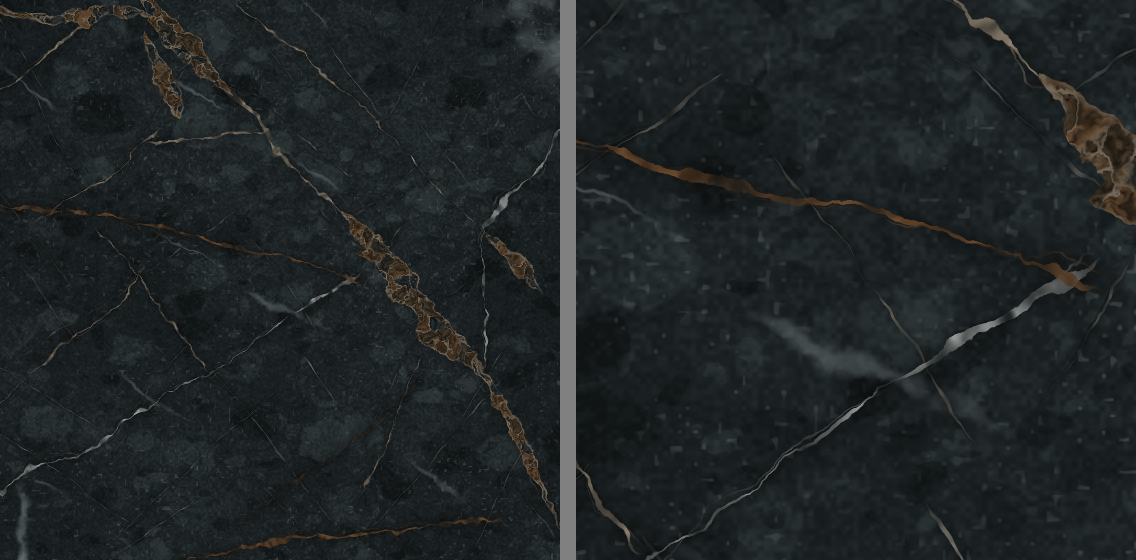
Left: the whole. Right: its middle third, enlarged.
A WebGL 1 fragment shader for this texture:

```glsl
precision highp float;
uniform vec2 u_resolution;

const vec3 STONE = vec3(.107, .130, .138), DEEP = vec3(.066, .083, .087),
  SLATE = vec3(.168, .200, .206), MIST = vec3(.38, .42, .43), QUARTZ = vec3(.50, .52, .51),
  TAN = vec3(.47, .43, .37), RUST = vec3(.36, .25, .155), UMBER = vec3(.17, .145, .11);
const float WARP = .055, JITTER = .014, GRAIN = .9, FRAGMENT_SCALE = 44.;
const int HAIRLINES = 32, SMEARS = 14;

vec3 color, filling;
vec2 place;

float hash(vec2 p) {
  vec3 q = fract(p.xyx * .1031);
  q += dot(q, q.yzx + 33.33);
  return fract((q.x + q.y) * q.z);
}
float noise(vec2 p) {
  vec2 i = floor(p), f = fract(p);
  f = f * f * (3. - 2. * f);
  return mix(mix(hash(i), hash(i + vec2(1, 0)), f.x),
             mix(hash(i + vec2(0, 1)), hash(i + 1.), f.x), f.y);
}
float fbm(vec2 p) {
  float sum = 0., gain = .5;
  for (int i = 0; i < 5; i++) {
    sum += gain * noise(p);
    p = mat2(1.6, 1.2, -1.2, 1.6) * p + 7.3;
    gain *= .5;
  }
  return sum;
}
vec2 warp(vec2 p) { return vec2(fbm(p), fbm(p + 31.7)) - .5; }
vec2 neighbor(vec2 p, int k) { return floor(p) + vec2(mod(float(k), 3.), k / 3) - 1.; }
vec2 toSeed(vec2 p, vec2 cell) { return p - cell - vec2(hash(cell), hash(cell + 71.)); }

// Signed tone of scattered light and dark flakes
float flakes(vec2 p) {
  float tone = 0.;
  for (int k = 0; k < 9; k++) {
    vec2 cell = neighbor(p, k);
    float radius = mix(.1, .55, hash(cell + 13.));
    float d = length(toSeed(p, cell) * vec2(1, 1.4));
    tone += (1. - smoothstep(radius - .06, radius + .03, d)) * (hash(cell + 29.) * 2. - 1.);
  }
  return tone;
}

// Crushed rock: dark to rusty fragments in pale cement
vec3 breccia(vec2 p) {
  float nearest = 8., second = 8., id = 0.;
  for (int k = 0; k < 9; k++) {
    vec2 cell = neighbor(p, k);
    float d = length(toSeed(p, cell));
    second = min(second, max(d, nearest));
    if (d < nearest) { nearest = d; id = hash(cell + 5.); }
  }
  vec3 fragment = mix(mix(STONE, UMBER, smoothstep(.1, .5, id)), RUST, .6 * id * id);
  float cement = 1. - smoothstep(.01, .17, second - nearest);
  return mix(fragment * (.5 + noise(p * 6.)), TAN, cement * (.1 + noise(p * 2.)));
}

// Signed distance from the axis, position along it, and fade at its ends
vec3 frame(vec4 ends, float fade) {
  vec2 axis = ends.zw - ends.xy, q = place - ends.xy;
  float len = length(axis);
  axis /= len;
  float s = dot(q, axis);
  return vec3(q.y * axis.x - q.x * axis.y, s,
              smoothstep(0., fade, s) * smoothstep(0., fade, len - s));
}
float ink(float inside) { return clamp(.5 + inside * min(u_resolution.x, u_resolution.y), 0., 1.); }

// Broken main strand with a thinner one braided around it
void vein(vec4 ends, float width, vec3 tint) {
  vec3 f = frame(ends, .035);
  float seed = ends.x * 57. + ends.w * 91., swell = noise(vec2(f.y * 40., seed));
  float w = width * f.z * (.15 + 1.7 * swell * swell);
  float braid = f.x + width * 9. * (noise(vec2(f.y * 24., seed + 9.)) - .5);
  color *= 1. - .35 * f.z * exp(-abs(f.x) / (width * 3.));
  float cover = max(ink(w - abs(f.x)), .6 * ink(width * .2 - abs(braid)) * noise(place * 30.));
  tint *= .6 + .6 * noise(place * 160.);
  color = mix(color, tint, cover * f.z * smoothstep(-.2, .7, noise(place * 75.)));
}
void lens(vec4 ends, float width) {
  vec3 f = frame(ends, .5 * length(ends.zw - ends.xy));
  float inside = width * sqrt(f.z) * (.1 + 1.6 * fbm(place * 32.)) - abs(f.x);
  float rim = 1. - smoothstep(0., .003, abs(inside - .001));
  color = mix(color, mix(filling, TAN, rim * noise(place * 60.)), ink(inside) * step(.001, f.z));
}
void smear(vec4 ends, float width, float strength) {
  vec3 f = frame(ends, .06);
  float cover = 1. - smoothstep(.1, 1., abs(f.x) / (width * (.3 + noise(place * 35.))));
  color = mix(color, MIST, cover * f.z * strength * smoothstep(.3, .65, fbm(place * 18.)));
}
// Evenly spread line through the canvas at an angle
vec4 scatter(float k, float angle, float reach) {
  vec2 center = fract(k * vec2(.755, .57) + .21), arm = reach * vec2(cos(angle), sin(angle));
  return vec4(center - arm, center + arm);
}

void main() {
  vec2 p = gl_FragCoord.xy / min(u_resolution.x, u_resolution.y);
  vec2 rough = JITTER * warp(p * 48.), torn = p + .05 * warp(p * 17. + 45.) + rough;
  vec2 bent = p + WARP * warp(p * 6.) + rough;
  // Mottled ground
  float tone = 1.2 * (fbm(p * 4. + 9.) - .52) + .85 * flakes(torn * 11.) + .7 * flakes(torn * 25. + 40.)
    + .5 * flakes(torn * 60. + 80.) + GRAIN * (noise(p * 300.) - .5);
  color = mix(STONE, tone < 0. ? DEEP : SLATE, min(abs(tone), 1.1));
  color += .13 * smoothstep(.82, .95, noise(p * 210.)) * noise(p * 12.);
  // Cloudy smears, then hairlines in two crossing families
  place = bent;
  for (int i = 0; i < SMEARS; i++) {
    float k = float(i) + .4, r = hash(vec2(k, 8));
    smear(scatter(k, -.4 - .5 * r, .05 + .08 * fract(r * 7.)), .003 + .006 * fract(r * 17.), .55);
  }
  smear(vec4(.87, 1.06, 1.05, .83), .08, .7);
  smear(vec4(.045, .14, .02, -.06), .022, 1.);
  place = mix(p, bent, .5);
  for (int i = 0; i < HAIRLINES; i++) {
    float k = float(i), r = hash(vec2(k, 17));
    vec3 tint = mix(TAN, QUARTZ, fract(r * 7.));
    vein(scatter(k, mix(.8, -.85, mod(k, 2.)) + .6 * r - .3, .06 + .2 * fract(r * 17.)),
         .0008, mix(STONE, tint, .25 + .5 * fract(r * 31.)));
  }
  place = bent;
  // Pale veins
  vein(vec4(-.04, .09, .66, .51), .0026, QUARTZ);
  vein(vec4(-.03, .23, .25, .51), .0016, TAN);
  vein(vec4(.15, .59, .39, .34), .0015, TAN);
  vein(vec4(.42, 1.02, .87, .58), .0014, TAN);
  vein(vec4(1.02, .8, .86, .57), .0024, QUARTZ);
  vein(vec4(.87, .61, .865, .31), .002, QUARTZ);
  vein(vec4(.77, .39, .63, .09), .0014, TAN);
  // Rusty veins
  vein(vec4(-.04, .635, .32, .59), .0036, RUST);
  vein(vec4(.27, .6, .66, .485), .003, RUST);
  vein(vec4(.29, 0, .9, .085), .0036, RUST);
  vein(vec4(.41, .04, .77, .33), .0026, UMBER);
  vein(vec4(.05, .585, .29, .79), .002, TAN);
  vein(vec4(.24, .75, .48, .77), .003, TAN);
  vein(vec4(-.03, .83, .19, .99), .003, TAN);
  // Brecciated diagonal: thin seam swelling into lenses
  filling = breccia(bent * FRAGMENT_SCALE + 1.6 * warp(p * 50.));
  vein(vec4(.24, 1.01, .66, .565), .003, TAN);
  vein(vec4(.83, .38, 1.02, .05), .003, TAN);
  lens(vec4(.61, .62, .88, .31), .029);
  lens(vec4(.24, 1.02, .41, .83), .027);
  lens(vec4(.26, .94, .31, .8), .025);
  lens(vec4(.84, .37, 1.01, .07), .013);
  lens(vec4(.87, .58, .97, .47), .012);
  lens(vec4(-.06, .985, .32, .965), .011);
  gl_FragColor = vec4(color, 1);
}
```
